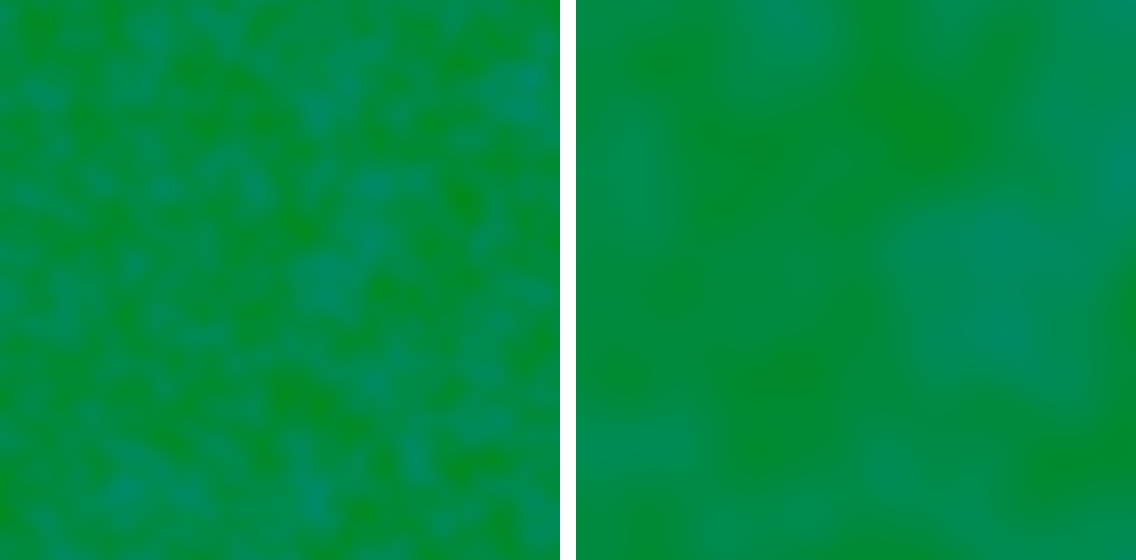
Left, the full canvas; right, a detail of the centre.
Reproduce this texture procedurally as a Shadertoy shader.

```glsl
// Soft mottled green: small blurred patches drift between leaf green and teal.
// Three octaves of gradient noise, the middle one strongest, shift only
// the blue channel around its mean; red and green stay constant.

const vec3  BASE_COLOR    = vec3(0.0, 0.542, 0.256);
const float BLUE_SWING    = 0.188;  // blue change per unit of noise
const float BLUE_MIN      = 0.08;
const float BLUE_MAX      = 0.48;
const float BASE_CELLS    = 5.5;    // noise cells across the canvas, first octave
const float LACUNARITY    = 1.93;
const vec3  OCTAVE_WEIGHT = vec3(0.5, 1.0, 0.55);
const float OCTAVE_TURN   = 0.6;    // radians, hides the shared lattice
const vec2  OCTAVE_SHIFT  = vec2(17.3, 41.7);
const float TAU           = 6.2831853;

// Integer hash of a lattice point, from 0 to 1
float hash(ivec2 cell) {
    uint h = uint(cell.x) * 1597334u ^ uint(cell.y) * 3812015u;
    h = (h ^ (h >> 15)) * 2246822519u;
    h = (h ^ (h >> 13)) * 3266489917u;
    h ^= h >> 16;
    return float(h >> 8) / 16777216.0;
}

// Unit gradient at a lattice point, projected on the offset from it
float gradientDot(ivec2 cell, vec2 offset) {
    float angle = TAU * hash(cell);
    return dot(vec2(cos(angle), sin(angle)), offset);
}

// Gradient noise with quintic blending, centred on zero
float gradientNoise(vec2 p) {
    vec2 corner = floor(p);
    vec2 f = p - corner;
    ivec2 cell = ivec2(corner);
    vec2 blend = f * f * f * (f * (f * 6.0 - 15.0) + 10.0);
    float low = mix(gradientDot(cell, f),
                    gradientDot(cell + ivec2(1, 0), f - vec2(1.0, 0.0)), blend.x);
    float high = mix(gradientDot(cell + ivec2(0, 1), f - vec2(0.0, 1.0)),
                     gradientDot(cell + ivec2(1, 1), f - vec2(1.0, 1.0)), blend.x);
    return mix(low, high, blend.y);
}

// Weighted sum of turned and shifted octaves
float mottle(vec2 uv) {
    float c = cos(OCTAVE_TURN), s = sin(OCTAVE_TURN);
    mat2 turn = mat2(c, s, -s, c);
    vec2 p = uv * BASE_CELLS;
    float sum = 0.0;
    for (int i = 0; i < 3; i++) {
        sum += OCTAVE_WEIGHT[i] * gradientNoise(p);
        p = turn * p * LACUNARITY + OCTAVE_SHIFT;
    }
    return sum;
}

void mainImage(out vec4 fragColor, in vec2 fragCoord) {
    vec2 uv = fragCoord / iResolution.y;
    vec3 color = BASE_COLOR;
    color.b = clamp(color.b + BLUE_SWING * mottle(uv), BLUE_MIN, BLUE_MAX);
    fragColor = vec4(color, 1.0);
}
```
